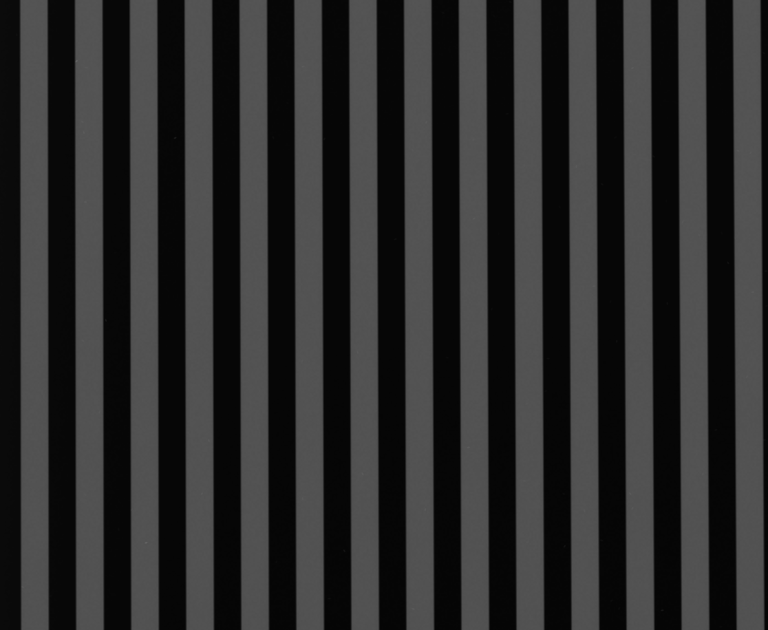
A Shadertoy shader for this pattern:

```glsl
// Fourteen upright grey bars on near-black, slightly fanned towards the bottom.
// A folded repeat gives the distance to each soft bar edge; low-contrast
// shading, fine grain and sparse dust specks add the wear.

float hash(vec2 p) {
    vec3 q = fract(p.xyx * 0.1031);
    q += dot(q, q.yzx + 33.33);
    return fract((q.x + q.y) * q.z);
}

float valueNoise(vec2 p) {
    vec2 i = floor(p), f = fract(p);
    f = f * f * (3.0 - 2.0 * f);
    return mix(mix(hash(i), hash(i + vec2(1, 0)), f.x),
               mix(hash(i + vec2(0, 1)), hash(i + vec2(1, 1)), f.x), f.y);
}

// Signed distance to the bar edges, positive inside a bar
float barDistance(vec2 uv) {
    float period = mix(0.07167, 0.0714, uv.y);
    float firstEdge = mix(0.0276, 0.0263, uv.y);
    float phase = (uv.x - firstEdge) / period;
    return (0.252 - abs(fract(phase + 0.25) - 0.5)) * period;
}

// Small, slightly stretched dust marks in a few random cells
float dust(vec2 p, float cells, float density) {
    vec2 cell = floor(p * cells);
    vec2 centre = 0.2 + 0.6 * vec2(hash(cell + 17.0), hash(cell + 53.0));
    vec2 offset = (fract(p * cells) - centre) / cells;
    float angle = 6.2832 * hash(cell + 91.0);
    vec2 along = vec2(cos(angle), sin(angle));
    vec2 local = vec2(dot(offset, along) * 0.6, dot(offset, vec2(-along.y, along.x)));
    float speck = 1.0 - smoothstep(0.0003, 0.0018, length(local));
    return speck * step(1.0 - density, hash(cell)) * (0.3 + 0.7 * hash(cell + 7.0));
}

void mainImage(out vec4 fragColor, in vec2 fragCoord) {
    vec2 uv = fragCoord / iResolution.xy;
    vec2 p = fragCoord / iResolution.x;

    // Bars with soft edges
    float d = barDistance(uv);
    float soft = max(0.0018, 0.75 / iResolution.x);
    float bar = smoothstep(-soft, soft, d);

    // Uneven light: a little brighter at the top, lifted black at the left
    float grey = 0.319 + 0.009 * uv.y - 0.006 * (1.0 - smoothstep(0.0, 0.008, d));
    float black = 0.021 + 0.018 * exp(-uv.x * 12.0) + 0.004 * uv.y;
    float tone = mix(black, grey, bar);

    // Grain, blotches and dust
    float grain = valueNoise(p * 420.0) - 0.5;
    float blotch = valueNoise(p * 14.0) - 0.5;
    tone += (0.003 + 0.007 * bar) * grain + 0.004 * bar * blotch;
    tone += 0.07 * dust(p, 24.0, 0.04) + 0.03 * dust(p + 3.7, 45.0, 0.04);

    fragColor = vec4(vec3(clamp(tone, 0.0, 1.0)), 1.0);
}
```
